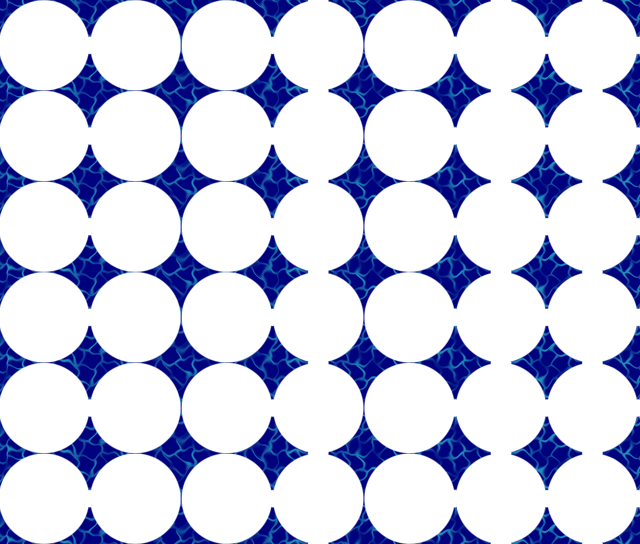
Write a Shadertoy shader that draws this pattern.

```glsl
vec2 hash2(vec2 p) {
    vec2 s = vec2(dot(p, vec2(127.1, 311.7)), dot(p, vec2(269.5, 183.3)));
    return fract(sin(s) * 43758.5);
}

// Distance to cell borders; wraps every six cells vertically
float cellBorder(vec2 p) {
    vec2 cell = floor(p), f = fract(p);
    float nearest = 8.0, second = 8.0;
    for (int y = -1; y <= 1; y++)
    for (int x = -1; x <= 1; x++) {
        vec2 o = vec2(x, y), id = cell + o;
        id.y = mod(id.y, 6.0);
        float d = length(o + 0.1 + 0.8 * hash2(id) - f);
        second = min(second, max(nearest, d));
        nearest = min(nearest, d);
    }
    return second - nearest;
}

// Deep blue with broken, rippling light veins
vec3 water(vec2 uv) {
    vec2 q = uv * 36.0;
    q += 0.22 * sin(2.0944 * q.yx + vec2(0.4, 1.9))
       + 0.10 * sin(6.2832 * q.yx + vec2(2.3, 0.7));
    float strength = 0.62 + 0.25 * sin(1.7 * q.x + 2.0944 * q.y)
                          + 0.20 * sin(2.9 * q.x - 4.1888 * q.y + 1.0);
    float vein = 1.0 - smoothstep(0.01, 0.24, cellBorder(q));
    float light = clamp(vein * strength, 0.0, 1.0);
    return mix(vec3(0.0, 0.005, 0.49), vec3(0.13, 0.56, 0.73), light);
}

// Discs, with some neighbours joined across their contact points
float discs(vec2 uv) {
    vec2 pitch = vec2(0.168, 1.0 / 6.0);
    vec2 grid = (uv - vec2(0.081, 0.0833)) / pitch + 0.5;
    vec2 d = (fract(grid) - 0.5) * pitch;
    float column = floor(grid.x), seam = floor(grid.x + 0.5);
    float dist = length(d) - 0.0832;
    d = abs(d);
    if (column == 3.0 || column > 4.5)
        dist = min(dist, max(d.x - 0.019, 0.079 - d.y));
    if (mod(seam, 2.0) == 1.0 || seam == 6.0)
        dist = min(dist, max(d.y - 0.016, 0.079 - d.x));
    return dist;
}

void mainImage(out vec4 fragColor, in vec2 fragCoord) {
    vec2 uv = fragCoord / iResolution.y;
    float blur = max(0.0016, 0.7 / iResolution.y);
    float gap = smoothstep(-blur, blur, discs(uv));
    fragColor = vec4(mix(vec3(1.0), water(uv), gap), 1.0);
}
```
